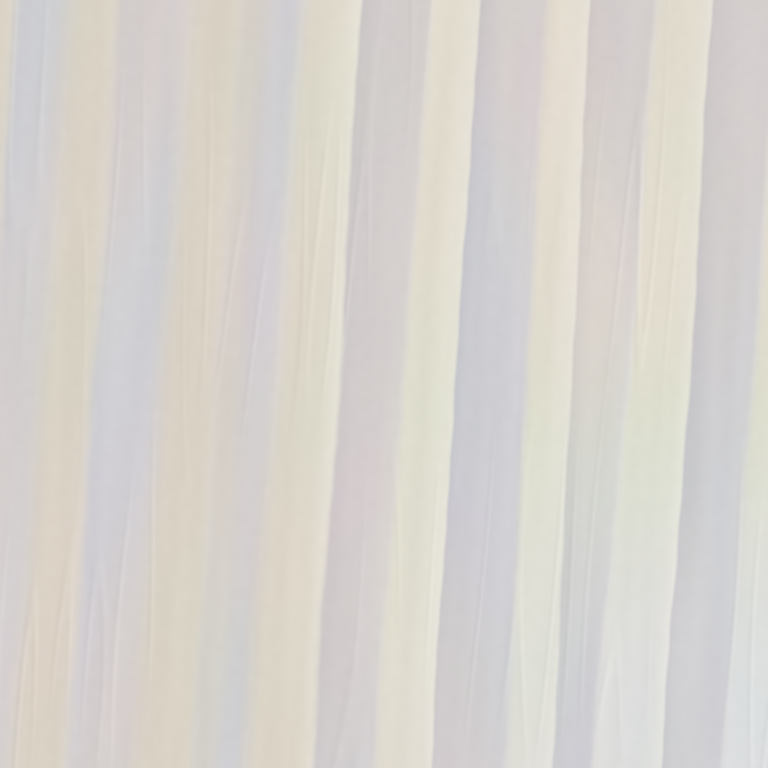
Write a WebGL 2 fragment shader that draws this texture.

```glsl
#version 300 es
precision highp float;

uniform vec2 u_resolution;
out vec4 fragColor;

const int PLEATS = 9;
const float SPACING = 0.155;

float hash(float n) {
  return fract(sin(n * 12.99 + 4.1) * 4375.85);
}

vec2 gradientAt(vec2 cell) {
  float angle = 6.2832 * hash(dot(cell, vec2(1.37, 7.91)));
  return vec2(cos(angle), sin(angle));
}

float gradientNoise(vec2 p) {
  vec2 cell = floor(p);
  vec2 f = p - cell;
  vec2 w = f * f * f * (f * (f * 6.0 - 15.0) + 10.0);
  float a = dot(gradientAt(cell), f);
  float b = dot(gradientAt(cell + vec2(1, 0)), f - vec2(1, 0));
  float c = dot(gradientAt(cell + vec2(0, 1)), f - vec2(0, 1));
  float d = dot(gradientAt(cell + vec2(1, 1)), f - vec2(1, 1));
  return mix(mix(a, b, w.x), mix(c, d, w.x), w.y);
}

// Soft step centred on an edge
float softEdge(float d, float blur) {
  return smoothstep(-blur, blur, d);
}

// One fold: x = lit face, y = bright rim, z = shadow past the rim
vec3 pleat(vec2 p, float id, float crispness, float pixel) {
  float seed = hash(id + 3.0);
  float drop = 1.0 - p.y;
  float wobble = 0.008 * gradientNoise(vec2(id * 5.3, p.y * 3.0))
               + 0.0025 * gradientNoise(vec2(id * 9.7, p.y * 17.0));
  float lean = mix(0.052, 0.072, seed) * drop;
  float edge = 0.01 + SPACING * (id + 0.22 * (hash(id + 11.0) - 0.5)) - lean + wobble;
  float width = mix(0.055, 0.08, hash(id + 23.0)) + 0.022 * drop * seed;
  float d = p.x - edge;
  float rightBlur = mix(0.011, 0.0025, crispness) + pixel;
  float leftBlur = mix(0.022, 0.007, crispness) + pixel;
  float inside = 1.0 - softEdge(d, rightBlur);
  float lit = inside * softEdge(d + width, leftBlur);
  float rim = inside * exp(-abs(d) / mix(0.016, 0.011, seed));
  float hem = exp(-pow((d + width) / 0.004, 2.0)) * 0.45 * seed;
  float shadow = (1.0 - inside) * exp(-max(d, 0.0) / 0.022);
  return vec3(lit, (rim + hem) * mix(0.3, 1.0, crispness), shadow * mix(0.25, 1.0, crispness));
}

// Thin broken wrinkles running along the cloth
float wrinkles(vec2 cloth) {
  float n = gradientNoise(vec2(cloth.x * 24.0, cloth.y * 1.4));
  float line = exp(-pow(n / 0.045, 2.0));
  return line * smoothstep(-0.1, 0.35, gradientNoise(cloth * vec2(9.0, 2.3) + 31.0));
}

void main() {
  vec2 uv = gl_FragCoord.xy / u_resolution;
  float pixel = 0.7 / u_resolution.x;
  vec2 cloth = vec2(uv.x + 0.062 * (1.0 - uv.y), uv.y);
  float rightSide = smoothstep(0.3, 0.5, uv.x);

  // Gather the folds
  vec3 folds = vec3(0.0);
  for (int i = 0; i < PLEATS; i++) {
    folds = max(folds, pleat(uv, float(i), rightSide, pixel));
  }

  // Colours drift from warm to cool across the cloth
  float tint = gradientNoise(cloth * vec2(7.0, 1.6) + 5.0);
  float coolCorner = smoothstep(0.4, 0.95, uv.x) * (1.0 - smoothstep(0.05, 0.55, uv.y));
  vec3 shade = mix(vec3(0.835, 0.812, 0.808), vec3(0.815, 0.812, 0.830),
                   smoothstep(-0.3, 0.3, tint));
  shade = mix(shade, vec3(0.815, 0.818, 0.838), 0.7 * coolCorner);
  vec3 beige = vec3(0.852, 0.822, 0.770);
  vec3 cream = vec3(0.882, 0.860, 0.805);
  vec3 face = mix(beige, cream, rightSide);
  float greenGlow = rightSide * exp(-pow((uv.y - 0.42) / 0.17, 2.0));
  face += vec3(-0.012, 0.010, 0.0) * greenGlow;
  face = mix(face, vec3(0.855, 0.872, 0.885), 0.85 * coolCorner);

  // Light the faces, rims and hollows
  float veil = smoothstep(0.0, 0.4, gradientNoise(cloth * vec2(11.0, 1.1) + 17.0));
  vec3 color = mix(shade, face, max(folds.x, 0.55 * veil));
  color = mix(color, vec3(0.925, 0.915, 0.885), 0.65 * min(folds.y, 1.0));
  color -= vec3(0.040, 0.038, 0.032) * folds.z * (1.0 - folds.x);

  // Wrinkles, streaks and a faint weave
  color += 0.020 * wrinkles(cloth) - 0.016 * wrinkles(cloth + vec2(0.005, 0.0));
  color += 0.018 * gradientNoise(cloth * vec2(42.0, 2.5));
  color += vec3(0.012, -0.006, 0.006) * gradientNoise(uv * vec2(6.0, 4.0) + 9.0);
  color += 0.008 * gradientNoise(uv * vec2(75.0, 60.0));

  fragColor = vec4(clamp(color, 0.0, 1.0), 1.0);
}
```
